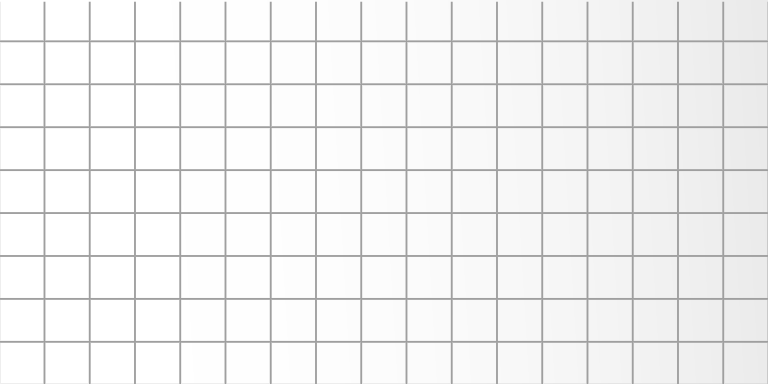
A Shadertoy shader for this pattern:

```glsl
const vec2 CELL = vec2(0.05892, 0.1118);      // cell size, fraction of canvas
const vec2 ORIGIN = vec2(-0.0010, -0.0020);   // first grid crossing
const float LINE_WIDTH = 0.0049;              // fraction of canvas height
const float TOP_MARGIN = 0.0045;              // blank strip above the grid
const vec3 LINE_COLOR = vec3(0.625);
const vec3 PAPER_LIGHT = vec3(1.0);
const vec3 PAPER_SHADE = vec3(0.918);
const float SHADE_POWER = 2.6;
const float SHADE_TILT = 0.03;

// Distance to the nearest grid line on each axis, in canvas heights
vec2 gridDistance(vec2 uv, float aspect) {
    vec2 cell = (uv - ORIGIN) / CELL;
    vec2 offset = abs(fract(cell + 0.5) - 0.5) * CELL;
    return offset * vec2(aspect, 1.0);
}

// Share of a pixel covered by a line of the given half width
vec2 lineCoverage(vec2 dist, float halfWidth, float pixel) {
    vec2 lower = max(dist - 0.5 * pixel, vec2(-halfWidth));
    vec2 upper = min(dist + 0.5 * pixel, vec2(halfWidth));
    return clamp((upper - lower) / pixel, 0.0, 1.0);
}

// Paper darkens smoothly towards the right
vec3 paperColor(vec2 uv) {
    float across = clamp(uv.x + SHADE_TILT * (uv.y - 0.5), 0.0, 1.0);
    return mix(PAPER_LIGHT, PAPER_SHADE, pow(across, SHADE_POWER));
}

void mainImage(out vec4 fragColor, in vec2 fragCoord) {
    vec2 uv = fragCoord / iResolution.xy;
    float aspect = iResolution.x / iResolution.y;
    float pixel = 1.0 / iResolution.y;

    // Ruled lines on both axes, stopping short of the top edge
    vec2 cover = lineCoverage(gridDistance(uv, aspect), 0.5 * LINE_WIDTH, pixel);
    float ink = max(cover.x, cover.y);
    ink *= clamp((1.0 - TOP_MARGIN - uv.y) / pixel + 0.5, 0.0, 1.0);

    fragColor = vec4(mix(paperColor(uv), LINE_COLOR, ink), 1.0);
}
```
